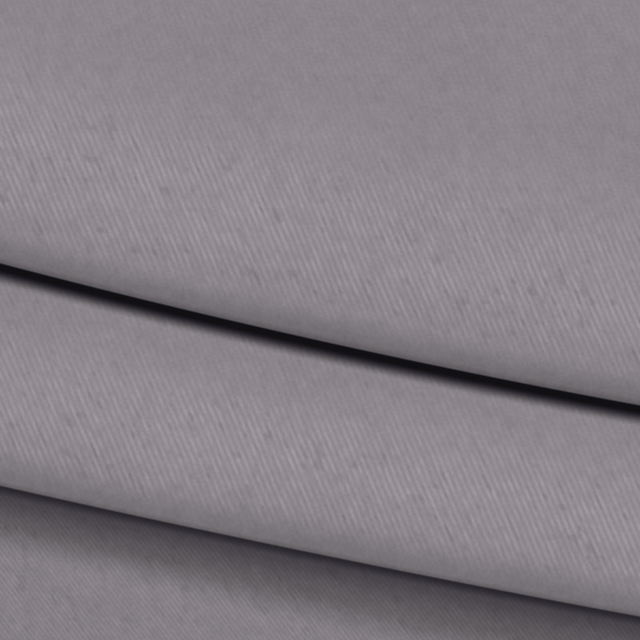
Write a three.js fragment shader that draws this texture.

```glsl
varying vec2 vUv;

float hash(vec2 p) {
  return fract(sin(dot(p, vec2(127.1, 311.7))) * 43758.5453);
}

float noise(vec2 p) {
  vec2 cell = floor(p), f = fract(p);
  f = f * f * (3.0 - 2.0 * f);
  return mix(mix(hash(cell), hash(cell + vec2(1.0, 0.0)), f.x),
             mix(hash(cell + vec2(0.0, 1.0)), hash(cell + 1.0), f.x), f.y);
}

float fbm(vec2 p) {
  float sum = 0.0, gain = 0.5;
  for (int i = 0; i < 4; i++) {
    sum += gain * noise(p);
    p = p * 2.03 + 17.3;
    gain *= 0.5;
  }
  return sum;
}

// Lower edges of the two rolled folds
float upperEdge(float x) { return 0.5885 - 0.262 * x + 0.040 * x * x; }
float middleEdge(float x) { return 0.241 - 0.225 * x + 0.0205 * x * x; }

// Steep diagonal threads, broken up into short dashes
float twill(vec2 p, float pitch, float lean) {
  float warp = noise(p * 28.0) * 0.9 + noise(p * 9.0) * 1.3;
  float thread = sin(6.28318 * pitch * (p.x + lean * p.y) + warp);
  float dash = noise(vec2(pitch * (p.x + lean * p.y), p.y * 75.0));
  return thread * (0.4 + 0.9 * dash) + (dash - 0.5) * 0.9;
}

// Brightness of a fold at height h above its lower edge
float upperShade(float h) {
  float v = mix(0.43, 0.54, smoothstep(0.0, 0.06, h));
  v += 0.032 * smoothstep(0.04, 0.15, h);
  v -= 0.032 * smoothstep(0.22, 0.42, h);
  return v - 0.07 * (1.0 - smoothstep(0.0, 0.012, h));
}

float middleShade(float h, float gap) {
  float v = mix(0.45, 0.55, smoothstep(0.0, 0.07, h));
  v += 0.022 * smoothstep(0.05, 0.14, h);
  v -= 0.035 * smoothstep(0.17, 0.30, h);
  v -= 0.06 * (1.0 - smoothstep(0.0, 0.01, h));
  return mix(0.06, v, smoothstep(0.008, 0.036, gap));
}

float bottomShade(float depth, float x) {
  float reach = 0.095 + 0.025 * smoothstep(0.2, 0.8, x);
  float v = mix(0.27, 0.36, smoothstep(0.01, 0.055, depth));
  v = mix(v, 0.52, smoothstep(0.045, reach + 0.015, depth));
  return v - 0.12 * (1.0 - smoothstep(0.0, 0.018, depth));
}

void main() {
  vec2 p = vUv;
  float upper = p.y - upperEdge(p.x);
  float middle = p.y - middleEdge(p.x);
  float onUpper = smoothstep(-0.002, 0.002, upper);
  float onMiddle = smoothstep(-0.002, 0.002, middle);

  // Stacked layers with their contact shadows
  float shade = bottomShade(max(-middle, 0.0), p.x);
  shade = mix(shade, middleShade(max(middle, 0.0), max(-upper, 0.0)), onMiddle);
  shade = mix(shade, upperShade(max(upper, 0.0)), onUpper);

  // Weave is clearest on the rounded front of each fold
  float upperWeave = smoothstep(0.01, 0.09, upper) * (1.0 - 0.75 * smoothstep(0.20, 0.36, upper));
  float middleWeave = smoothstep(0.01, 0.07, middle) * (1.0 - 0.6 * smoothstep(0.17, 0.27, middle));
  float strength = mix(mix(0.65, middleWeave, onMiddle), upperWeave, onUpper);
  float weave = mix(twill(p, 125.0, 0.75), twill(p, 98.0, 0.42), onMiddle);

  // Sparse dark flecks, mottling and fine grain
  float fleck = smoothstep(0.72, 0.95, noise(vec2(p.x + 0.45 * p.y, p.y * 0.5) * 125.0));
  float texture = 0.026 * weave * strength - 0.035 * fleck * strength;
  texture += 0.035 * (fbm(p * 65.0) - 0.47) + 0.018 * (fbm(p * 6.0) - 0.47);
  texture += 0.026 * (noise(p * 300.0) - 0.5);
  shade += texture * smoothstep(0.04, 0.5, shade);

  vec3 tint = mix(vec3(1.05, 0.95, 1.15), vec3(1.01, 0.97, 1.01), smoothstep(0.05, 0.4, shade));
  gl_FragColor = vec4(shade * tint, 1.0);
}
```
